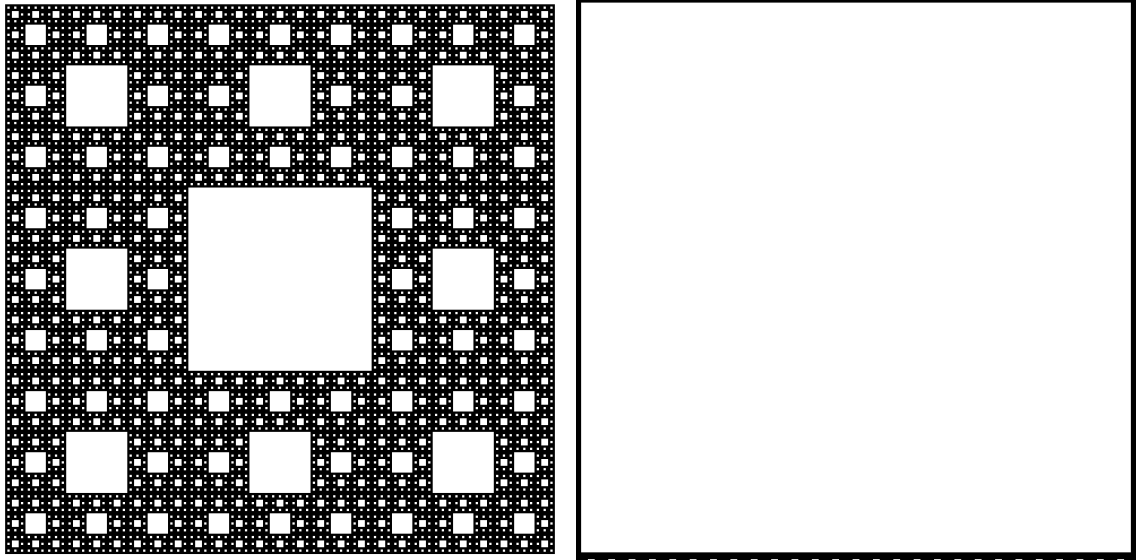
Left: the whole. Right: its middle third, enlarged.
A WebGL 1 fragment shader for this pattern:

```glsl
precision highp float;

uniform vec2 u_resolution;

const int LEVELS = 5;                        // depth of the carpet
const float CARPET_SIDE = 0.9817;            // share of the canvas
const vec2 CARPET_CENTER = vec2(0.5, 0.5015);
const vec3 INK = vec3(0.0);
const vec3 PAPER = vec3(1.0);

// Running integral of a stripe that fills the middle third of each unit
vec2 middleThirdIntegral(vec2 x) {
    return floor(x) / 3.0 + clamp(fract(x) - 1.0 / 3.0, 0.0, 1.0 / 3.0);
}

// Share of a box of the given width covered by the stripe, per axis
vec2 middleThirdCoverage(vec2 x, float width) {
    vec2 halfWidth = vec2(0.5 * width);
    return (middleThirdIntegral(x + halfWidth) - middleThirdIntegral(x - halfWidth)) / width;
}

// Share of a box of the given width that lies inside the unit square
float unitSquareCoverage(vec2 p, float width) {
    vec2 low = clamp(p - 0.5 * width, 0.0, 1.0);
    vec2 high = clamp(p + 0.5 * width, 0.0, 1.0);
    vec2 covered = (high - low) / width;
    return covered.x * covered.y;
}

// Remaining ink once every level has cut out its central squares
float carpet(vec2 p, float pixel) {
    float ink = unitSquareCoverage(p, pixel);
    float scale = 1.0;
    for (int level = 0; level < LEVELS; level++) {
        vec2 hole = middleThirdCoverage(p * scale, pixel * scale);
        ink *= 1.0 - hole.x * hole.y;
        scale *= 3.0;
    }
    return ink;
}

void main() {
    float canvas = min(u_resolution.x, u_resolution.y);
    vec2 uv = (gl_FragCoord.xy - 0.5 * u_resolution) / canvas + 0.5;

    // Carpet space: the whole figure spans 0 to 1
    vec2 p = (uv - CARPET_CENTER) / CARPET_SIDE + 0.5;
    float pixel = 1.0 / (canvas * CARPET_SIDE);

    gl_FragColor = vec4(mix(PAPER, INK, carpet(p, pixel)), 1.0);
}
```
